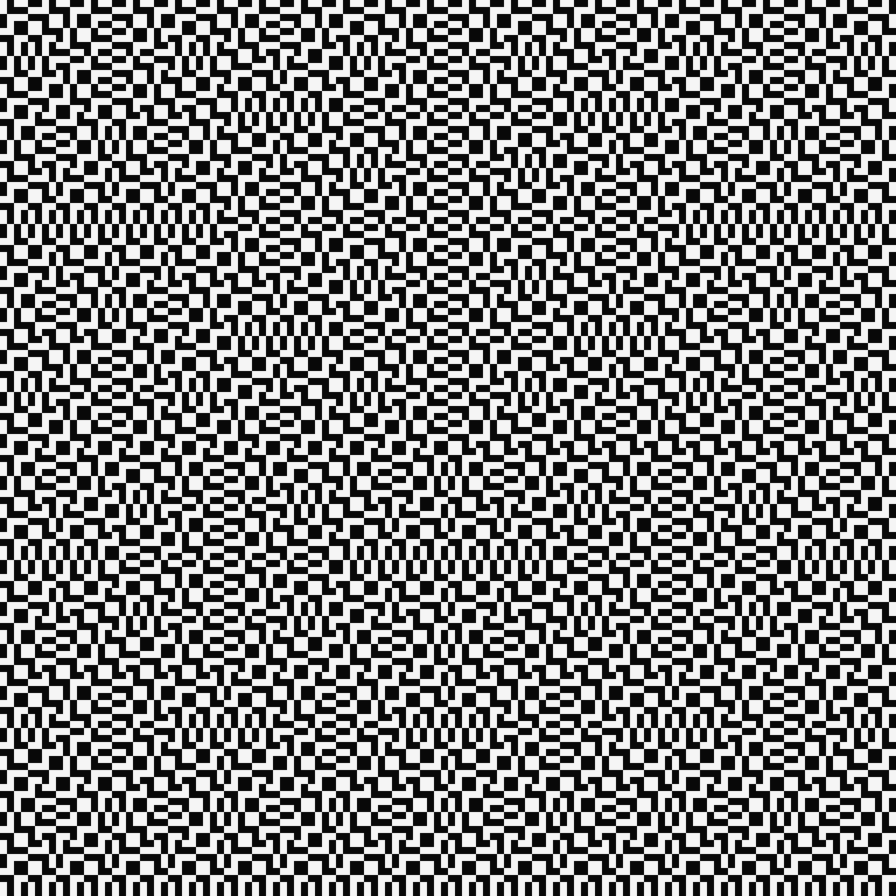
Write a Shadertoy shader that draws this pattern.

```glsl
const int CELLS = 128;             // cells per side, a power of two
const float EDGE_PIXELS = 0.75;    // half width of the edge smoothing
const vec3 LIGHT = vec3(0.96);
const vec3 DARK = vec3(0.03);

// Walks down the Hilbert curve's quadrants, undoing each turn.
// Every 2x2 block holds four steps: the first two light, the last two dark.
float hilbertDark(ivec2 cell) {
    cell = clamp(cell, ivec2(0), ivec2(CELLS - 1));
    cell.y = CELLS - 1 - cell.y;   // the curve starts at the upper left
    for (int side = CELLS / 2; side > 1; side /= 2) {
        if ((cell.y & side) == 0) {
            if ((cell.x & side) != 0) cell = ivec2(CELLS - 1) - cell;
            cell = cell.yx;
        }
    }
    return float(cell.x & 1);
}

void mainImage(out vec4 fragColor, in vec2 fragCoord) {
    // Grid measured between cell centres
    vec2 cellsPerPixel = float(CELLS) / iResolution.xy;
    vec2 grid = fragCoord * cellsPerPixel - 0.5;
    ivec2 cell = ivec2(floor(grid));

    // Narrow ramp across the border halfway between centres
    vec2 halfEdge = min(EDGE_PIXELS * cellsPerPixel, vec2(0.5));
    vec2 ramp = smoothstep(0.5 - halfEdge, 0.5 + halfEdge, fract(grid));

    // Blend the four surrounding cells
    float lower = mix(hilbertDark(cell), hilbertDark(cell + ivec2(1, 0)), ramp.x);
    float upper = mix(hilbertDark(cell + ivec2(0, 1)), hilbertDark(cell + ivec2(1, 1)), ramp.x);
    fragColor = vec4(mix(LIGHT, DARK, mix(lower, upper, ramp.y)), 1.0);
}
```
